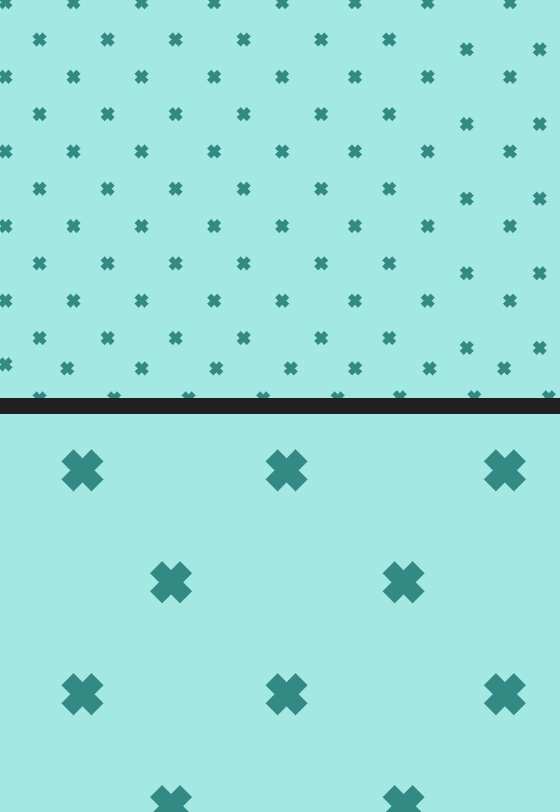
Top: the whole. Bottom: its middle third, enlarged.
This pattern is drawn by a Shadertoy shader. Its source:

```glsl
const vec2 SHEET = vec2(768.0, 544.0);
const float ROW_PITCH = 102.0;
const float COLUMN_PITCH = 93.3;
const float FOOT_PITCH = 102.2;
const vec3 MINT = vec3(0.64, 0.91, 0.89);
const vec3 TEAL = vec3(0.20, 0.54, 0.52);

float boxDistance(vec2 p, vec2 halfSize) {
    vec2 d = abs(p) - halfSize;
    return length(max(d, 0.0)) + min(max(d.x, d.y), 0.0);
}

// Diagonal cross made of two equal bars
float crossDistance(vec2 p, float armLength, float armWidth) {
    vec2 q = vec2(p.x + p.y, p.y - p.x) * 0.70710678;
    vec2 bar = vec2(armLength, armWidth);
    return min(boxDistance(q, bar), boxDistance(q, bar.yx));
}

// Sum of the shifts that begin at or before a column
float columnShift(float column, vec4 starts, vec4 shifts) {
    return dot(step(starts, vec4(column)), shifts);
}

// Offset to the nearest of a limited number of rows
float rowOffset(float y, float firstRow, float rowCount) {
    float row = clamp(round((y - firstRow) / ROW_PITCH), 0.0, rowCount - 1.0);
    return y - firstRow - ROW_PITCH * row;
}

float patternDistance(vec2 p, float armLength, float armWidth) {
    float d = 1e3;
    for (int i = 0; i < 8; i++) {
        float c = float(i);

        // Main columns
        float x = 7.5 + COLUMN_PITCH * c
            + columnShift(c, vec4(3, 5, 6, 7), vec4(6.3, 6.5, 6.5, 19.5));
        vec2 q = vec2(p.x - x, rowOffset(p.y, 3.0, 5.0));
        d = min(d, crossDistance(q, armLength, armWidth));

        // Staggered columns, the last two dropped lower
        x = 54.3 + COLUMN_PITCH * c
            + columnShift(c, vec4(4, 6, 7, 8), vec4(13.0, 13.0, 6.8, 0.0));
        q = vec2(p.x - x, rowOffset(p.y, 54.0 + 13.5 * step(6.0, c), 5.0));
        d = min(d, crossDistance(q, armLength, armWidth));

        // Two uneven rows at the foot
        float first = 1.0 - step(1.0, c);
        float late = step(5.0, c);
        q = p - vec2(-10.0 + FOOT_PITCH * c + 17.5 * first - 14.0 * late,
                     503.5 - 5.5 * first);
        d = min(d, crossDistance(q, armLength, armWidth));
        q = p - vec2(54.3 + FOOT_PITCH * c - 17.0 * late, 544.5 - 1.5 * late);
        d = min(d, crossDistance(q, armLength, armWidth));
    }
    return d;
}

void mainImage(out vec4 fragColor, in vec2 fragCoord) {
    vec2 uv = fragCoord / iResolution.xy;
    vec2 p = vec2(uv.x, 1.0 - uv.y) * SHEET;
    float pixel = SHEET.y / iResolution.y;

    float d = patternDistance(p, 9.7, 3.9);
    float ink = 1.0 - smoothstep(-0.6 * pixel, 0.6 * pixel, d);
    fragColor = vec4(mix(MINT, TEAL, ink), 1.0);
}
```
